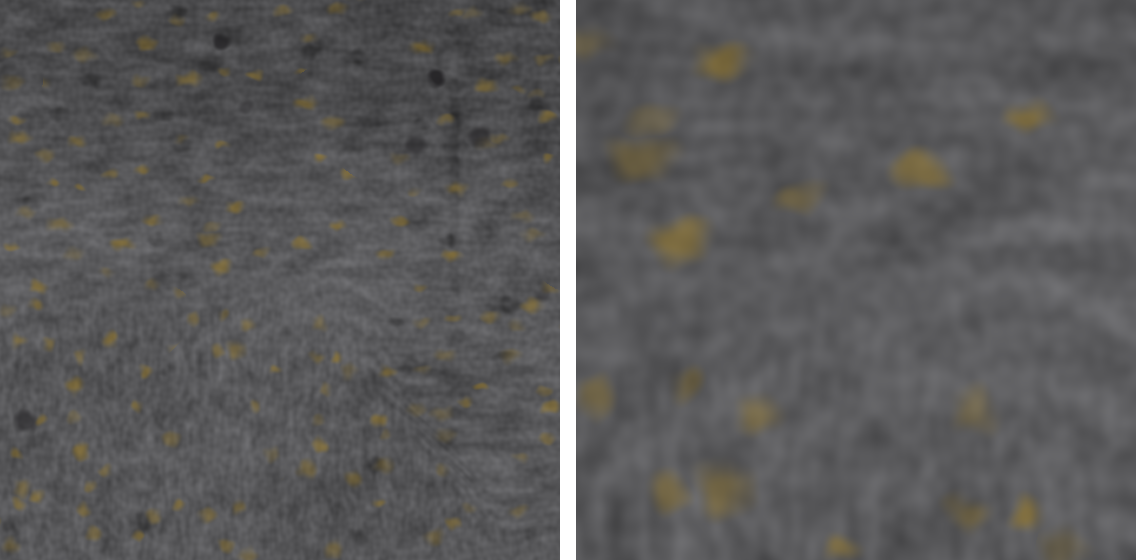
Left, the full canvas; right, a detail of the centre.
A WebGL 1 fragment shader for this texture:

```glsl
precision highp float;
// Worn grey surface with soft ochre flecks, dark pits and a faint upright scratch.
// Gradient noise is stretched sideways above and upright at the lower left;
// flecks and pits are jittered grid spots with warped outlines.

#define BASE_GREY 0.333
#define BROAD_AMP 0.030
#define STREAK_AMP 0.058
#define BLOTCH_AMP 0.045
#define FINE_AMP 0.034
#define FLECK_CELLS 17.0
#define FLECK_CHANCE 0.50
#define SMUDGE_CELLS 13.0
#define SMUDGE_CHANCE 0.40
#define PIT_CELLS 6.0
#define PIT_CHANCE 0.20
#define SCRATCH_X 0.812

uniform vec2 u_resolution;

const vec3 OCHRE = vec3(0.51, 0.425, 0.20);
const vec3 PIT_COLOR = vec3(0.135, 0.13, 0.14);
const vec3 GREY_TINT = vec3(0.995, 0.995, 1.02);

vec2 hash2(vec2 p) {
  vec3 q = fract(p.xyx * vec3(0.1031, 0.1030, 0.0973));
  q += dot(q, q.yzx + 33.33);
  return fract((q.xx + q.yz) * q.zy);
}

float cornerSlope(vec2 cell, vec2 offset) {
  float angle = 6.2832 * hash2(cell + 57.0).x;
  return dot(vec2(cos(angle), sin(angle)), offset);
}

// Gradient noise, roughly -1 to 1
float noise(vec2 p) {
  vec2 i = floor(p), f = fract(p);
  vec2 w = f * f * f * (f * (f * 6.0 - 15.0) + 10.0);
  vec2 e = vec2(1.0, 0.0);
  float low = mix(cornerSlope(i, f), cornerSlope(i + e.xy, f - e.xy), w.x);
  float high = mix(cornerSlope(i + e.yx, f - e.yx), cornerSlope(i + e.xx, f - e.xx), w.x);
  return 1.4 * mix(low, high, w.y);
}

// Scattered soft spots: coverage times a random strength per spot
float spots(vec2 p, float cells, float chance, float radius, vec2 squash, float core, float seed) {
  vec2 q = p * cells, home = floor(q);
  float cover = 0.0;
  for (int y = -1; y <= 1; y++) {
    for (int x = -1; x <= 1; x++) {
      vec2 cell = home + vec2(float(x), float(y));
      vec2 place = hash2(cell + seed);
      vec2 trait = hash2(cell + seed + 131.0);
      vec2 kind = hash2(cell + seed + 263.0);
      float r = radius * cells * mix(0.65, 1.2, trait.x);
      float d = length((q - cell - 0.1 - 0.8 * place) * squash);
      float spot = 1.0 - smoothstep(r * core, r, d);
      cover = max(cover, spot * step(kind.x, chance) * mix(0.35, 1.0, trait.y));
    }
  }
  return cover;
}

void main() {
  vec2 p = gl_FragCoord.xy / u_resolution;

  // Upright grain fills the lower left, sideways streaks the rest
  float border = p.y - 0.47 + 0.45 * smoothstep(0.55, 0.95, p.x);
  float sideways = smoothstep(-0.08, 0.10, border + 0.06 * noise(p * 5.0));

  // Layered grey tone
  float broad = noise(p * 2.6 + 3.0) + 0.6 * noise(p * vec2(4.0, 8.0) + 17.0);
  float streak = noise(p * vec2(13.0, 52.0) + 5.0) * 0.8
               + noise(p * vec2(30.0, 95.0) + 41.0) * 0.4;
  float upright = noise(p * vec2(62.0, 27.0) + 9.0) * 0.6
                + noise(p * vec2(105.0, 48.0) + 23.0) * 0.5;
  float grey = BASE_GREY + BROAD_AMP * broad;
  grey += STREAK_AMP * mix(upright, streak, sideways);
  grey += BLOTCH_AMP * noise(p * mix(vec2(24.0), vec2(15.0, 26.0), sideways) + 71.0);
  grey += FINE_AMP * noise(p * vec2(85.0, 80.0) + 13.0);
  grey += 0.018 - 0.05 * smoothstep(0.5, 1.0, p.y + 0.15 * p.x);

  // Faint broken scratch with a pale upper end
  float line = 1.0 - smoothstep(0.003, 0.014, abs(p.x - SCRATCH_X + 0.003 * noise(p * 20.0)));
  float span = smoothstep(0.46, 0.49, p.y) * (1.0 - smoothstep(0.80, 0.90, p.y));
  grey -= 0.055 * line * span * (0.6 + 0.7 * noise(vec2(4.0, p.y * 12.0)));
  grey += 0.07 * (1.0 - smoothstep(0.0, 0.04, length((p - vec2(SCRATCH_X, 0.89)) * vec2(1.5, 1.0))));

  // Ragged outlines come from a small warp shared by all spots
  vec2 warp = vec2(noise(p * 42.0), noise(p * 42.0 + 90.0));
  vec2 ragged = p + 0.007 * warp;
  vec2 squash = mix(vec2(1.0), vec2(0.78, 1.3), sideways);

  float smudge = spots(ragged, SMUDGE_CELLS, SMUDGE_CHANCE, 0.026, squash, 0.2, 11.0);
  grey -= 0.085 * smudge;
  vec3 color = grey * GREY_TINT;

  // Ochre flecks gather in loose clusters
  float cluster = FLECK_CHANCE + 0.25 * noise(p * 3.5 + 29.0);
  float fleck = spots(ragged, FLECK_CELLS, cluster, 0.019, squash, 0.15, 37.0);
  vec3 ochre = OCHRE * (1.0 + 1.2 * (grey - BASE_GREY));
  color = mix(color, ochre, 0.80 * fleck);

  // A few deep pits
  float pit = spots(p + 0.004 * warp, PIT_CELLS, PIT_CHANCE, 0.024, vec2(1.0, 1.1), 0.4, 83.0);
  color = mix(color, PIT_COLOR, 0.88 * pit);

  gl_FragColor = vec4(color, 1.0);
}
```
